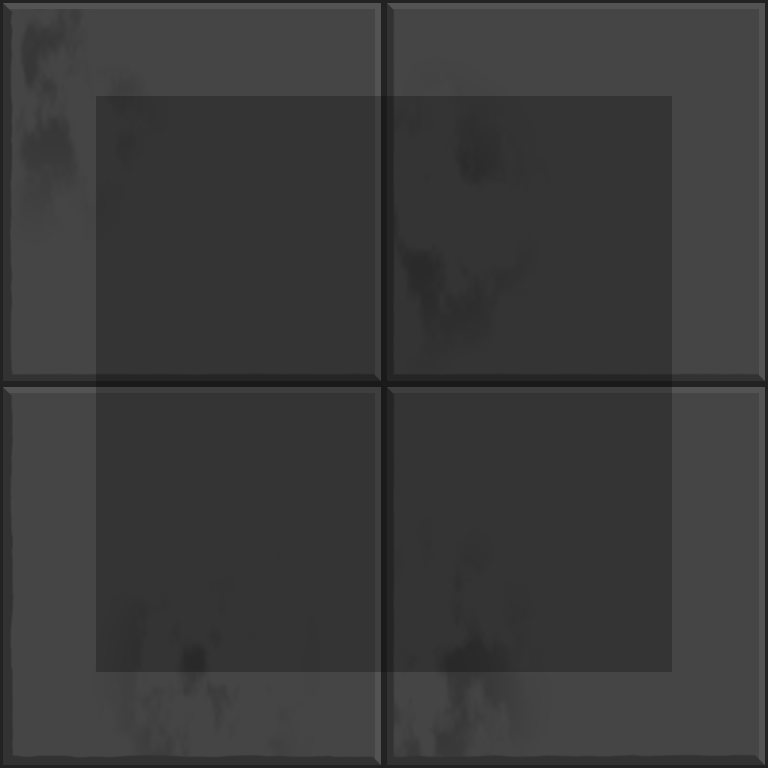
Give the GLSL for this pattern, as a Shadertoy shader.

```glsl
// Two by two bevelled charcoal tiles with faint smudges, under a darker central square
#define TILES 2.0
#define GAP 0.0078
#define BEVEL 0.0156
#define EDGE_WEAR 0.012
#define SMUDGE 0.2
#define SHADE_HALF 0.375
#define SHADE_TINT 0.75
#define FACE_COLOR vec3(0.27)
#define LIT_COLOR vec3(0.325)
#define DARK_COLOR vec3(0.195)
#define GROUT_COLOR vec3(0.135)

float hash(vec2 p) {
    p = fract(p * vec2(0.1031, 0.1137));
    p += dot(p, p.yx + 33.33);
    return fract((p.x + p.y) * p.x * 17.0);
}

float noise(vec2 p) {
    vec2 i = floor(p), f = fract(p);
    f = f * f * (3.0 - 2.0 * f);
    return mix(mix(hash(i), hash(i + vec2(1, 0)), f.x),
               mix(hash(i + vec2(0, 1)), hash(i + vec2(1, 1)), f.x), f.y);
}

float fbm(vec2 p) {
    float sum = 0.0, amp = 0.5;
    for (int i = 0; i < 4; i++) {
        sum += amp * noise(p);
        p = p * 2.03 + 17.0;
        amp *= 0.5;
    }
    return sum / 0.9375;
}

// Vertically stretched blotches gathered around one spot in each tile
float smudges(vec2 p, vec2 id) {
    float leftCol = 1.0 - id.x;
    vec2 center = vec2(0.14 + 0.4 * leftCol * (1.0 - id.y),
                       0.22 + 0.2 * id.y + 0.36 * leftCol * id.y);
    float reach = 1.0 - smoothstep(0.08, 0.42, length((p - center) * vec2(1.3, 0.9)));
    return reach * smoothstep(0.47, 0.72, fbm(p * vec2(12.0, 7.0) + id * 37.0 + 5.0));
}

void mainImage(out vec4 fragColor, in vec2 fragCoord) {
    vec2 uv = fragCoord / iResolution.xy;
    vec2 id = floor(uv * TILES);
    vec2 p = fract(uv * TILES);
    float aa = 0.5 * TILES / iResolution.y;

    // Distances inward from the lower-left and upper-right tile sides
    vec2 low = p - GAP;
    vec2 high = 1.0 - GAP - p;
    float lit = min(high.x, high.y);

    // Shadowed bevels are ragged, most of all along the canvas border
    vec2 ragged = vec2(fbm(vec2(p.y * 14.0, 3.0) + id * 19.0),
                       fbm(vec2(p.x * 14.0, 8.0) + id * 23.0));
    vec2 wear = EDGE_WEAR * ragged * mix(vec2(1.1), vec2(0.2), min(id, 1.0));
    float dark = min(low.x, low.y);
    vec2 darkSides = 1.0 - smoothstep(-aa - 0.001, aa + 0.003, low - BEVEL - wear);

    // Face, then the two bevel pairs mitred where they meet
    vec3 col = FACE_COLOR * (1.0 - SMUDGE * smudges(p, id));
    float litSide = smoothstep(-aa, aa, dark - lit);
    float litBevel = 1.0 - smoothstep(-aa, aa, lit - BEVEL);
    col = mix(col, DARK_COLOR, max(darkSides.x, darkSides.y) * (1.0 - litSide));
    col = mix(col, LIT_COLOR, litBevel * litSide);

    // Grout
    col = mix(GROUT_COLOR, col, smoothstep(-aa, aa, min(lit, dark)));

    // Central darkened square
    vec2 q = abs(uv - 0.5);
    float shade = 1.0 - smoothstep(-aa, aa, (max(q.x, q.y) - SHADE_HALF) * TILES);
    col *= mix(1.0, SHADE_TINT, shade);

    fragColor = vec4(col, 1.0);
}
```
